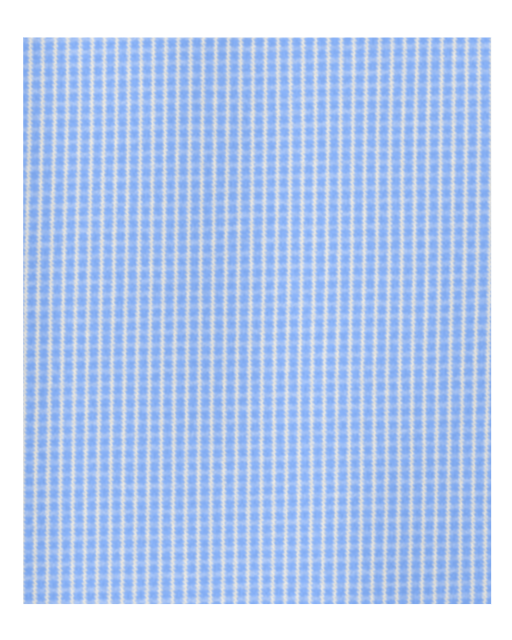
A Shadertoy shader for this texture:

```glsl
float hash(vec2 p) {
    p = fract(p * vec2(0.1031, 0.1173));
    p += dot(p, p.yx + 33.33);
    return fract((p.x + p.y) * p.x * 91.7);
}

float noise(vec2 p) {
    vec2 i = floor(p), f = fract(p);
    f = f * f * (3.0 - 2.0 * f);
    return mix(mix(hash(i), hash(i + vec2(1, 0)), f.x),
               mix(hash(i + vec2(0, 1)), hash(i + vec2(1, 1)), f.x), f.y);
}

// Soft thread centred on every integer of t
float thread(float t, float width) {
    float d = (fract(t + 0.5) - 0.5) / width;
    return exp(-d * d);
}

void mainImage(out vec4 fragColor, in vec2 fragCoord) {
    vec2 uv = fragCoord / iResolution.xy;

    // Swatch coordinates inside the white margin
    vec2 low = vec2(0.0455, 0.056), high = vec2(0.9595, 0.9414);
    vec2 cloth = (uv - low) / (high - low);

    // Thread grid, leaning like hanging cloth
    float cornerLean = smoothstep(0.5, 1.0, cloth.y) * (1.0 - smoothstep(0.0, 0.35, cloth.x));
    vec2 grid = vec2(cloth.x * 37.47 - 0.93 - (0.4 + 0.22 * cloth.x) * cloth.y - 0.3 * cornerLean,
                     cloth.y * 44.3 - 0.6 * cloth.x - 0.08);
    grid += 0.12 * (vec2(noise(cloth * 5.0 + 7.0), noise(cloth * 6.0 + 31.0)) - 0.5);

    // Twill teeth along the cream warp, uneven strength along the pale weft
    float fine = noise(grid * vec2(5.0, 4.0) + 50.0);
    float teeth = 0.035 * sin(6.2832 * (grid.y * 3.0 + grid.x)) + 0.06 * (fine - 0.5);
    float warp = thread(grid.x + teeth, 0.185);
    float weft = thread(grid.y + 0.12 * (fine - 0.5), 0.21);
    float warpWear = 0.86 + 0.14 * noise(grid * vec2(1.0, 2.5) + 11.0);
    float weftWear = 0.65 + 0.5 * noise(grid * vec2(1.5, 1.0) + 90.0);

    // Dyed ground and threads
    vec3 color = vec3(0.515, 0.68, 0.955);
    color = mix(color, vec3(0.80, 0.85, 0.945), 0.48 * weft * weftWear);
    color = mix(color, vec3(0.905, 0.895, 0.87), warp * warpWear * (0.92 + 0.08 * weft));

    // Woven grain and gentle folds
    color += 0.035 * (noise(grid * vec2(6.0, 5.0)) - 0.5);
    color += 0.04 * (noise(cloth * vec2(5.0, 2.0) + 3.0) - 0.5);
    color -= 0.035 * (1.0 - smoothstep(0.0, 0.12, cloth.x));
    color -= 0.02 * smoothstep(0.6, 1.0, cloth.x) * (1.0 - cloth.y);

    // White margin with a smoothed edge
    vec2 inside = min(uv - low, high - uv) * iResolution.xy;
    float mask = smoothstep(-0.5, 0.5, min(inside.x, inside.y));
    fragColor = vec4(mix(vec3(1.0), clamp(color, 0.0, 1.0), mask), 1.0);
}
```
